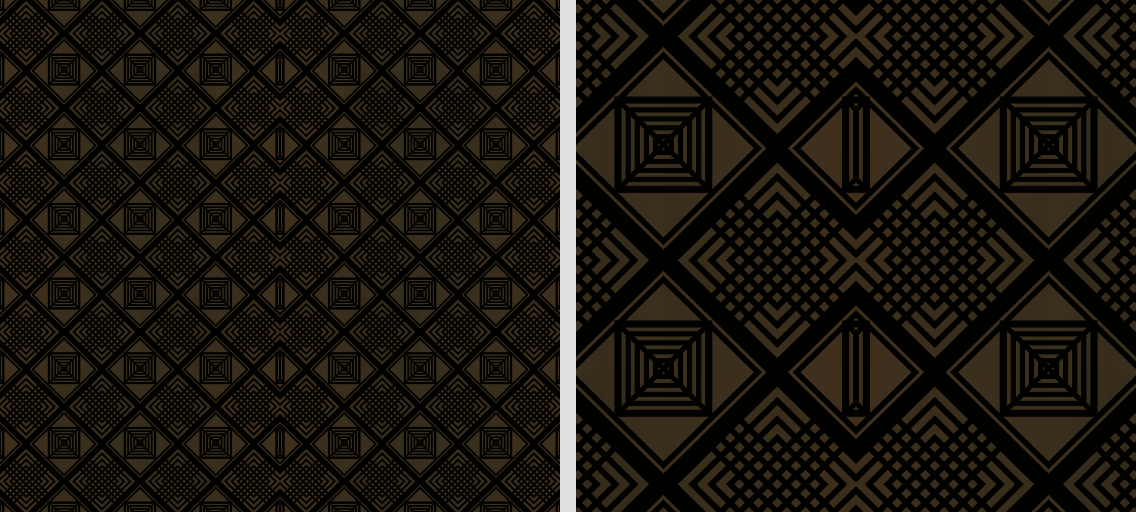
Left, the full canvas; right, a detail of the centre.
This pattern is drawn by a Shadertoy shader. Its source:

```glsl
// Dark lattice of diamonds, mirrored about the vertical centre line.
// Diamonds filled with crossed rings alternate with diamonds holding a nested
// square; every part is a distance in cell units, cut out of a bronze ground.

const vec2  HALF_CELL   = vec2(0.0741, 0.0729); // half repeat, in canvas heights
const vec2  FIRST_CELL  = vec2(0.692, 0.82);    // first diamond, in half repeats
const float CORE_FILLED = 0.120;  // heavy band, its reach into filled diamonds
const float CORE_SQUARE = 0.095;  // and into the diamonds with squares
const float SLIT_END    = 0.135;  // thin gap beside the band
const float BORDER_END  = 0.205;  // outer line beside the gap
const float RING_PITCH  = 0.1655;
const float RING_WIDTH  = 0.037;  // half width
const float BAR_COUNT   = 2.0;    // inner rings whose lines run on
const float SQUARE_SIZE = 0.43;   // half side
const float SQUARE_LIFT = 0.033;
const float SLOT_PITCH  = 0.080;
const float SLOT_START  = 0.350;
const float SLOT_WIDTH  = 0.017;  // half width
const float CROSS_WIDTH = 0.032;  // half width
const vec3  INK         = vec3(0.005, 0.004, 0.001);
const vec3  BRONZE      = vec3(0.246, 0.189, 0.112);
const vec3  OLIVE       = vec3(0.216, 0.178, 0.110);
const float FILL_SHADE  = 0.96;   // filled diamonds are a little darker
const float WEAR        = 0.04;
const float SOFTNESS    = 0.55;   // edge smoothing, in output samples

float hash(vec2 p) {
    return fract(sin(dot(p, vec2(127.1, 311.7))) * 43758.5453);
}

float streakNoise(float x) {
    float i = floor(x);
    float t = smoothstep(0.0, 1.0, x - i);
    return mix(hash(vec2(i, 3.0)), hash(vec2(i + 1.0, 3.0)), t);
}

// Coverage of the inside (negative side) of a distance
float cover(float d, float aa) {
    return 1.0 - smoothstep(-aa, aa, d);
}

// Distance to the nearest line lying half a pitch off the multiples
float lineDistance(float x, float pitch) {
    return abs(fract(x / pitch) - 0.5) * pitch;
}

// Concentric rings, with the inner lines running on from side to side
float latticeInk(vec2 p, float aa) {
    vec2 g = abs(vec2(p.x + p.y, p.x - p.y));
    float outer = max(g.x, g.y);
    float inner = min(g.x, g.y);
    float rings = cover(lineDistance(outer, RING_PITCH) - RING_WIDTH, aa);
    float bars = cover(lineDistance(inner, RING_PITCH) - RING_WIDTH, aa)
               * step(inner, BAR_COUNT * RING_PITCH);
    return max(max(rings, bars), cover(1.0 - CORE_FILLED - outer, aa));
}

// Heavy band, thin gap and outer line around a diamond with a square
float borderInk(float edge, float aa) {
    float core = cover(edge - CORE_SQUARE, aa);
    float middle = 0.5 * (SLIT_END + BORDER_END);
    float side = cover(abs(edge - middle) - 0.5 * (BORDER_END - SLIT_END), aa);
    return max(core, side);
}

// Square frames with a diagonal cross; x is ink, y is the area covered
vec2 squareInk(vec2 p, float aa) {
    vec2 a = abs(p);
    float r = max(a.x, a.y);
    float slot = abs(fract((r - SLOT_START) / SLOT_PITCH + 0.5) - 0.5) * SLOT_PITCH;
    float open = cover(slot - SLOT_WIDTH, aa)
               * step(r, SLOT_START + 0.5 * SLOT_PITCH);
    float diagonal = cover(abs(a.x - a.y) - CROSS_WIDTH, aa);
    return vec2(max(1.0 - open, diagonal), cover(r - SQUARE_SIZE, aa));
}

void mainImage(out vec4 fragColor, in vec2 fragCoord) {
    // Mirror, then measure in half repeats
    vec2 p = fragCoord / iResolution.y;
    float halfWidth = 0.5 * iResolution.x / iResolution.y;
    p.x = abs(p.x - halfWidth);
    vec2 cell = p / HALF_CELL - FIRST_CELL;
    float aa = SOFTNESS / (iResolution.y * HALF_CELL.x);

    vec2 diamond = mod(cell + 1.0, 2.0) - 1.0;
    vec2 square = mod(cell, 2.0) - 1.0;
    float reach = abs(diamond.x) + abs(diamond.y);
    float filled = cover(reach - 1.0, aa);

    // Line work
    float ink = mix(borderInk(reach - 1.0, 1.4 * aa),
                    latticeInk(diamond, 1.4 * aa), filled);
    vec2 frame = squareInk(square - vec2(0.0, SQUARE_LIFT), aa);
    ink = mix(ink, frame.x, frame.y);

    // Ground: warmer at the fold and sides, with faint streaks and wear
    float warmth = smoothstep(0.2, 1.0, abs(2.0 * p.x / halfWidth - 1.0));
    vec3 ground = mix(OLIVE, BRONZE, warmth);
    ground *= mix(1.0, FILL_SHADE, filled);
    float wear = hash(floor(0.5 * (cell + 1.0))) + streakNoise(p.x * 60.0) - 1.0;
    ground *= 1.0 + WEAR * wear;

    fragColor = vec4(mix(ground, INK, ink), 1.0);
}
```
